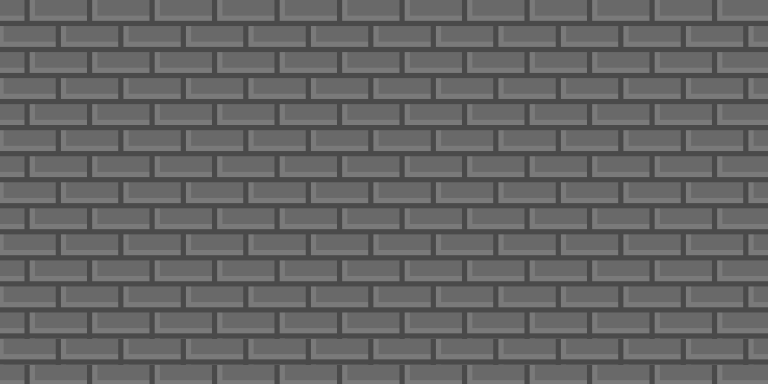
Write a Shadertoy shader that draws this texture.

```glsl
// Grey running-bond brick wall with a flat two-tone bevel.
// Each brick cell is measured in joint widths; alternate courses shift by half
// a brick, and box coverage masks lay the lit edges and face over the mortar.

#define COURSES 14.746            // courses per canvas height
#define CELL vec2(12.0, 5.0)      // brick pitch, in joint widths
#define JOINT 1.0                 // mortar thickness
#define BEVEL 1.0                 // width of the lit left and bottom edges
#define START_X -0.3              // left edge of the first shifted course
#define MORTAR_COLOR vec3(0.29)
#define FACE_COLOR vec3(0.41)
#define LIT_COLOR vec3(0.48)

// Smoothed coverage of an axis-aligned box
float boxMask(vec2 p, vec2 low, vec2 high, float pixel) {
    vec2 inside = min(p - low, high - p);
    vec2 cover = clamp(inside / pixel + 0.5, 0.0, 1.0);
    return cover.x * cover.y;
}

void mainImage(out vec4 fragColor, in vec2 fragCoord) {
    // Joint-width units, with y running down from the top edge
    float pixel = COURSES * CELL.y / iResolution.y;
    vec2 p = vec2(fragCoord.x, iResolution.y - fragCoord.y) * pixel;

    // Shift every other course by half a brick
    float course = floor(p.y / CELL.y);
    p.x -= START_X + 0.5 * CELL.x * mod(course + 1.0, 2.0);

    // Brick occupies the cell except for the right and bottom joints.
    // The half-joint recentring keeps both edge ramps within one cell.
    vec2 local = mod(p + 0.5 * JOINT, CELL) - 0.5 * JOINT;
    vec2 brickEnd = CELL - JOINT;
    float brick = boxMask(local, vec2(0.0), brickEnd, pixel);

    // The face leaves lit strips along the left and bottom edges
    vec2 faceStart = vec2(BEVEL, -JOINT);
    vec2 faceEnd = brickEnd - vec2(-JOINT, BEVEL);
    float face = boxMask(local, faceStart, faceEnd, pixel);

    vec3 brickColor = mix(LIT_COLOR, FACE_COLOR, face);
    fragColor = vec4(mix(MORTAR_COLOR, brickColor, brick), 1.0);
}
```
